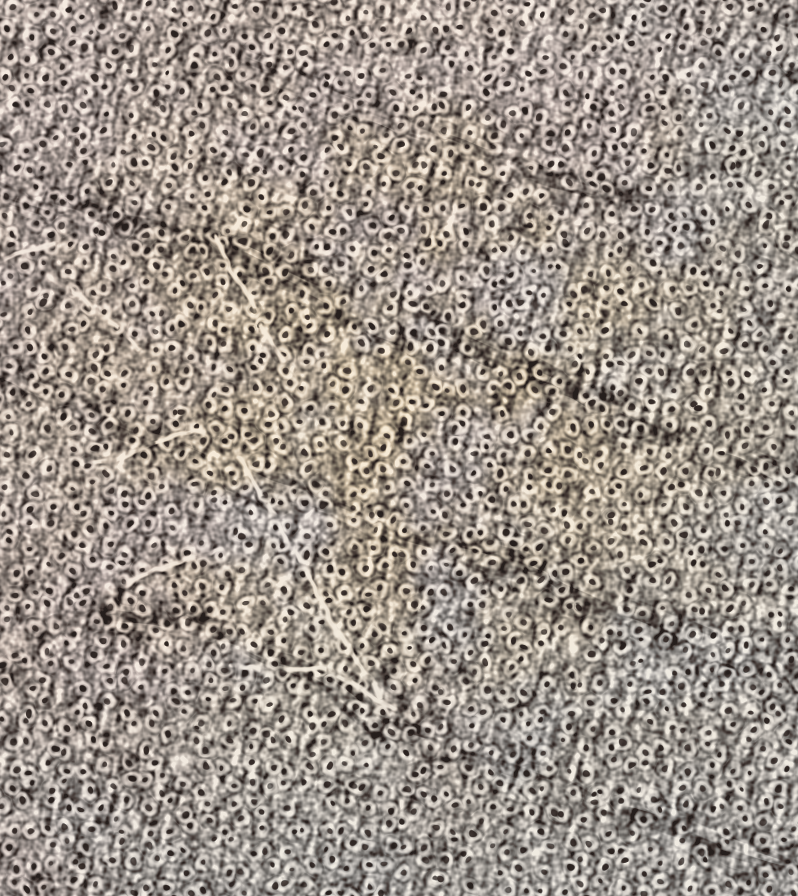
This texture is drawn by a Shadertoy shader. Its source:

```glsl
const float PORE_CELL = 0.0222;
const vec3 WARM_TINT = vec3(1.10, 1.00, 0.85);
const vec3 ROSE_TINT = vec3(1.07, 0.99, 0.96);
const vec3 COOL_TINT = vec3(1.02, 1.00, 0.98);
const vec3 PALE_TINT = vec3(1.02, 1.00, 0.955);
const vec3 DARK_TINT = vec3(1.20, 0.97, 0.90);

float hash12(vec2 p) {
    vec3 q = fract(p.xyx * 0.1031);
    q += dot(q, q.yzx + 33.33);
    return fract((q.x + q.y) * q.z);
}

vec2 hash22(vec2 p) {
    return vec2(hash12(p + 17.3), hash12(p + 91.7));
}

float valueNoise(vec2 p) {
    vec2 cell = floor(p), f = fract(p);
    f = f * f * (3.0 - 2.0 * f);
    float low = mix(hash12(cell), hash12(cell + vec2(1, 0)), f.x);
    float high = mix(hash12(cell + vec2(0, 1)), hash12(cell + vec2(1, 1)), f.x);
    return mix(low, high, f.y);
}

float slope(vec2 cell, vec2 corner, vec2 f) {
    return dot(hash22(cell + corner) * 2.0 - 1.0, f - corner);
}

// Signed noise without broad drift
float gradientNoise(vec2 p) {
    vec2 cell = floor(p), f = fract(p), w = f * f * (3.0 - 2.0 * f);
    float low = mix(slope(cell, vec2(0), f), slope(cell, vec2(1, 0), f), w.x);
    float high = mix(slope(cell, vec2(0, 1), f), slope(cell, vec2(1), f), w.x);
    return mix(low, high, w.y);
}

vec2 signedNoise2(vec2 p) {
    return vec2(valueNoise(p), valueNoise(p + 53.0)) - 0.5;
}

float fbm(vec2 p) {
    float sum = 0.0, weight = 0.5;
    for (int i = 0; i < 4; i++) {
        sum += weight * valueNoise(p);
        p = mat2(1.6, 1.2, -1.2, 1.6) * p + 7.1;
        weight *= 0.5;
    }
    return sum / 0.9375;
}

float blob(vec2 p, vec2 centre, vec2 radius) {
    vec2 d = (p - centre) / radius;
    return exp(-dot(d, d));
}

float ring(float r, float radius, float width) {
    float d = (r - radius) / width;
    return exp(-d * d);
}

float segmentDistance(vec2 p, vec2 a, vec2 b) {
    vec2 ab = b - a;
    return length(p - a - ab * clamp(dot(p - a, ab) / dot(ab, ab), 0.0, 1.0));
}

// x: dark core, y: pale broken rim, z: shadow around the rim
vec3 pores(vec2 p, float pixel) {
    vec2 home = floor(p / PORE_CELL);
    vec3 result = vec3(0.0);
    for (int j = -1; j <= 1; j++)
    for (int i = -1; i <= 1; i++) {
        vec2 id = home + vec2(i, j);
        vec2 shape = hash22(id + 200.0);
        float present = step(0.07, hash12(id + 400.0));
        vec2 d = p - (id + 0.5 + 0.8 * (hash22(id) - 0.5)) * PORE_CELL;
        vec2 axis = normalize(hash22(id + 300.0) - 0.5);
        float r = length(d + axis * dot(d, axis) * 0.25 * shape.y);
        float radius = mix(0.0026, 0.0042, shape.y);
        float core = 1.0 - smoothstep(radius - pixel, radius + pixel, r);
        float facing = smoothstep(-1.3, 0.3, dot(d, axis) / max(length(d), 0.0005));
        float rim = ring(r, radius + 0.0033, 0.0025) * facing;
        float moat = ring(r, radius + 0.0082, 0.0024);
        result = max(result, present * vec3(core * mix(0.7, 1.0, shape.x), rim, moat));
    }
    return result;
}

// Thin broken dark streaks sloping down to the right
float darkBands(vec2 p) {
    float across = p.y + 0.37 * p.x + 0.06 * (fbm(p * 4.0) - 0.5);
    float streak = smoothstep(0.4, 0.7, valueNoise(vec2(p.x * 28.0, across * 140.0)));
    float sum = 0.0;
    for (int i = 0; i < 4; i++) {
        float offset = across - 0.365 - 0.22 * float(i);
        float presence = smoothstep(0.1, 0.6, valueNoise(vec2(p.x * 5.0, float(i) * 9.0)));
        sum += presence * ring(offset, 0.0, 0.024) * streak;
    }
    return min(sum, 1.0);
}

// x: pale beaded line, y: shadow beside it
vec2 scratches(vec2 p) {
    vec4 lines[8] = vec4[8](
        vec4(0.267, 0.486, 0.423, 0.219), vec4(0.059, 0.694, 0.156, 0.609),
        vec4(0.110, 0.482, 0.228, 0.521), vec4(0.260, 0.255, 0.358, 0.251),
        vec4(0.358, 0.251, 0.443, 0.206), vec4(0.137, 0.345, 0.247, 0.388),
        vec4(0.000, 0.711, 0.060, 0.729), vec4(0.241, 0.740, 0.312, 0.596));
    vec2 wobbly = p + 0.010 * signedNoise2(p * 30.0) + 0.004 * signedNoise2(p * 110.0);
    float wear = smoothstep(0.2, 0.5, valueNoise(p * 95.0));
    vec2 result = vec2(0.0);
    for (int i = 0; i < 8; i++) {
        float d = segmentDistance(wobbly, lines[i].xy, lines[i].zw);
        float shade = segmentDistance(wobbly + 0.006, lines[i].xy, lines[i].zw);
        float line = 1.0 - smoothstep(0.001, 0.0045, d);
        result = max(result, vec2(line * mix(0.25, 0.95, wear), ring(shade, 0.0, 0.004)));
    }
    return result;
}

void mainImage(out vec4 fragColor, in vec2 fragCoord) {
    vec2 p = fragCoord / iResolution.y;
    float pixel = max(0.0011, 0.6 / iResolution.y);
    float warmth = blob(p, vec2(0.46, 0.56), vec2(0.42, 0.36));
    float patches = fbm(p * 6.0 + 3.0);

    // Leaning fibres and crisp grain
    float lean = p.x - 0.26 * p.y + 0.025 * fbm(p * 3.0);
    float fibre = gradientNoise(vec2(lean * 125.0, p.y * 30.0));
    float grain = gradientNoise(p * 115.0);
    float speck = gradientNoise(p * 200.0 + 40.0);
    float tone = 0.625 + 0.62 * fibre + 0.50 * grain + 0.42 * speck + 0.08 * (patches - 0.5);

    // Broad light and dark areas
    tone += 0.05 * blob(p, vec2(0.52, 0.94), vec2(0.25, 0.12));
    tone += 0.05 * blob(p, vec2(0.30, 0.30), vec2(0.10, 0.10));
    tone -= 0.03 * blob(p, vec2(0.05, 0.10), vec2(0.30, 0.25));
    tone -= 0.24 * darkBands(p);

    // Surface marks
    vec3 pore = pores(p + 0.0032 * signedNoise2(p * 120.0), pixel);
    vec2 scratch = scratches(p);
    tone -= 0.17 * pore.z * (1.0 - pore.y) + 0.12 * scratch.y;
    tone = mix(tone, 0.94, pore.y * mix(0.62, 0.82, warmth));
    tone = mix(tone, 0.11, pore.x * 0.96);
    tone = mix(tone, 0.92, scratch.x);
    tone = clamp(tone, 0.12, 0.92);

    // Rose to cool across the surface, ochre in patches
    float coolness = smoothstep(0.25, 0.75, p.x * 0.6 + 0.45 * (1.0 - p.y) + 0.5 * (patches - 0.5));
    vec3 tint = mix(ROSE_TINT, COOL_TINT, coolness);
    tint = mix(tint, WARM_TINT, warmth * smoothstep(0.25, 0.7, fbm(p * 12.0)));
    tint = mix(tint, PALE_TINT, 0.6 * smoothstep(0.7, 0.95, tone));
    tint = mix(DARK_TINT, tint, smoothstep(0.10, 0.45, tone));
    fragColor = vec4(clamp(tone * tint, 0.0, 1.0), 1.0);
}
```
